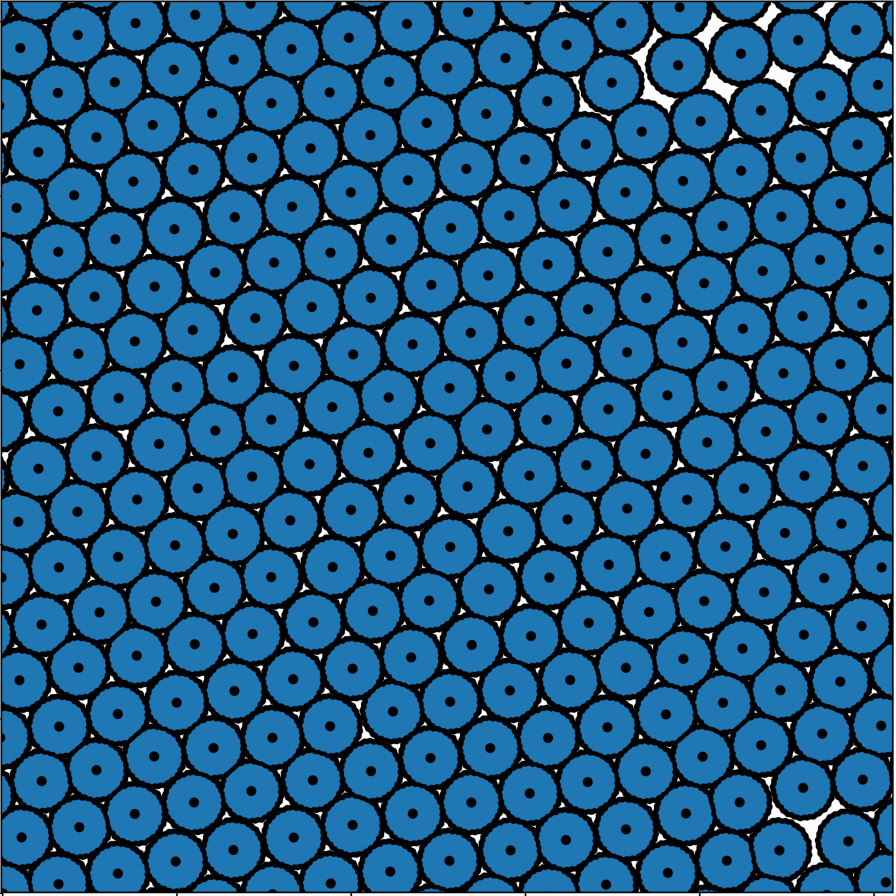
A WebGL 2 fragment shader for this pattern:

```glsl
#version 300 es
precision highp float;
// Tightly packed blue discs with jagged black outlines and centre dots on paper.
// A tilted hexagonal lattice is warped and jittered; the two nearest discs of
// each point give fill, outline and the thin dark seam kept between neighbours.

#define SPACING 0.0668
#define TILT 0.192
#define FILL_RADIUS 0.0304
#define INK_RADIUS 0.0367
#define DOT_RADIUS 0.0056
#define SEAM 0.0050
#define JITTER 0.0020
#define WARP 0.0028
#define LOOSE_ROW 11.0
#define LOOSE_LIFT 0.0065
#define PIT_PUSH 0.0085
#define TICK_STEP 0.1945

uniform vec2 u_resolution;
out vec4 outColor;

const vec3 BLUE = vec3(0.12, 0.465, 0.705);
const vec3 INK = vec3(0.004, 0.008, 0.012);
const vec3 PAPER = vec3(0.99);
const vec2 PIT_CELL = vec2(14.333, -1.667);
const vec2 FRAME_MIN = vec2(0.0015, 0.0040);
const vec2 FRAME_MAX = vec2(0.9965, 0.9985);

vec2 hash22(vec2 p) {
    vec3 q = fract(p.xyx * vec3(0.1031, 0.1030, 0.0973));
    q += dot(q, q.yzx + 33.33);
    return fract((q.xx + q.yz) * q.zy);
}

// Smooth vector noise in -1..1
vec2 noise22(vec2 p) {
    vec2 i = floor(p), f = fract(p);
    f = f * f * (3.0 - 2.0 * f);
    vec2 low = mix(hash22(i), hash22(i + vec2(1, 0)), f.x);
    vec2 high = mix(hash22(i + vec2(0, 1)), hash22(i + vec2(1, 1)), f.x);
    return 2.0 * mix(low, high, f.y) - 1.0;
}

mat2 latticeBasis() {
    vec2 along = vec2(cos(TILT), sin(TILT));
    vec2 across = vec2(-along.y, along.x);
    return SPACING * mat2(along, 0.5 * along + 0.8660 * across);
}

// Centre of the disc in one lattice cell
vec2 discCentre(vec2 cell, mat2 basis) {
    vec2 p = basis * cell;
    vec2 along = basis[0] / SPACING;
    vec2 across = vec2(-along.y, along.x);

    // Loosened upper right corner: lifted rows, every other one shifted
    float rows = clamp(cell.y - LOOSE_ROW, 0.0, 3.0);
    float loose = smoothstep(0.60, 0.76, p.x);
    float odd = step(0.5, rows) * mod(cell.y, 2.0);
    vec2 shift = loose * (LOOSE_LIFT * rows * across + 0.30 * SPACING * odd * along);

    // Small pit: its neighbours are pushed outward
    vec2 away = p - basis * PIT_CELL;
    float reach = length(away) / 0.08;
    shift += PIT_PUSH * normalize(away) * exp(-reach * reach);

    shift += WARP * noise22(p * 6.0 + 17.0);
    shift += JITTER * (2.0 * hash22(cell + 61.0) - 1.0);
    return p + shift;
}

// Distance to a disc centre, rippled for a jagged rim
float rimDistance(vec2 d) {
    float angle = atan(d.y, d.x);
    float ripple = 0.00035 * cos(13.0 * angle) + 0.00045 * cos(29.0 * angle + 1.0);
    return length(d) + ripple * smoothstep(0.01, 0.025, length(d));
}

// Antialiased inside of a signed distance
float cover(float dist, float pixel) {
    return 1.0 - smoothstep(-0.8 * pixel, 0.8 * pixel, dist);
}

void main() {
    vec2 uv = gl_FragCoord.xy / u_resolution;
    float pixel = 1.0 / min(u_resolution.x, u_resolution.y);
    mat2 basis = latticeBasis();
    vec2 home = round(inverse(basis) * uv);

    // Nearest and second nearest disc
    float nearest = 1.0, second = 1.0;
    for (int j = -2; j <= 2; j++) {
        for (int i = -2; i <= 2; i++) {
            float d = rimDistance(uv - discCentre(home + vec2(i, j), basis));
            second = min(second, max(nearest, d));
            nearest = min(nearest, d);
        }
    }

    // Outline, fill and dot
    float fill = max(nearest - FILL_RADIUS, 0.5 * (nearest - second + SEAM));
    vec3 color = mix(PAPER, INK, cover(nearest - INK_RADIUS, pixel));
    color = mix(color, BLUE, cover(fill, pixel));
    color = mix(color, INK, cover(nearest - DOT_RADIUS, pixel));

    // Thin frame, paper margin and axis ticks
    vec2 edge = max(FRAME_MIN - uv, uv - FRAME_MAX);
    float frame = max(edge.x, edge.y);
    color = mix(PAPER, color, cover(frame, pixel));
    vec2 tick = abs(mod(uv - 0.003 + 0.5 * TICK_STEP, TICK_STEP) - 0.5 * TICK_STEP);
    float ticks = min(max(tick.x, uv.y - FRAME_MIN.y), max(tick.y, uv.x - FRAME_MIN.x));
    color = mix(color, INK, cover(min(abs(frame), ticks) - 0.0009, pixel));

    outColor = vec4(color, 1.0);
}
```
